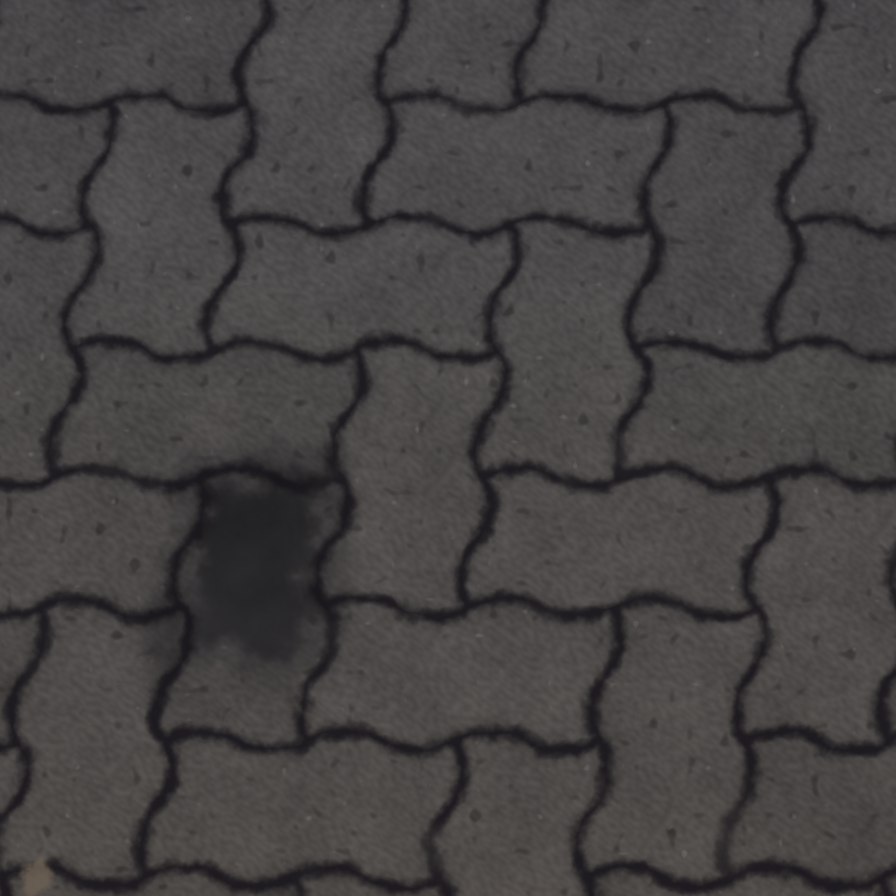
Write a Shadertoy shader that draws this texture.

```glsl
const float TAU = 6.28318;

// Layout, in cells of half a paver
const vec2  WAVE       = vec2(0.076, 0.066);  // zigzag depth of upright and level joints
const float JOINT      = 0.037;               // half width of a joint
const float JOINT_SOFT = 0.043;
const float DIRT_WIDTH = 0.135;               // reach of the dirt beside a joint
const float CORNER     = 0.08;
const float RAGGED     = 0.055;

// Wear, in canvas units
const vec2  STAIN_POS   = vec2(0.286, 0.368);
const vec2  STAIN_SIZE  = vec2(0.084, 0.114);
const vec2  SMEAR_POS   = vec2(0.187, 0.290);
const vec2  SMEAR_SIZE  = vec2(0.026, 0.060);
const vec2  PEBBLE_POS  = vec2(0.041, 0.020);
const float PEBBLE_SIZE = 0.017;
const float GRAIN       = 0.042;

const vec3 STONE_DARK   = vec3(0.252, 0.243, 0.244);
const vec3 STONE_LIGHT  = vec3(0.336, 0.325, 0.322);
const vec3 JOINT_COLOR  = vec3(0.113, 0.101, 0.122);
const vec3 STAIN_COLOR  = vec3(0.152, 0.148, 0.157);
const vec3 PEBBLE_COLOR = vec3(0.420, 0.375, 0.325);

vec2 hash2(vec2 p) {
    vec3 q = fract(p.xyx * vec3(0.1031, 0.1030, 0.0973));
    q += dot(q, q.yzx + 33.33);
    return fract((q.xx + q.yz) * q.zy);
}

vec2 gradientAt(vec2 cell) {
    float a = TAU * hash2(cell).x;
    return vec2(cos(a), sin(a));
}

// Gradient noise, about -0.7 to 0.7
float noise(vec2 p) {
    vec2 i = floor(p), f = p - i;
    vec2 s = f * f * f * (f * (f * 6.0 - 15.0) + 10.0);
    vec2 e = vec2(1.0, 0.0);
    float low  = mix(dot(gradientAt(i), f), dot(gradientAt(i + e), f - e), s.x);
    float high = mix(dot(gradientAt(i + e.yx), f - e.yx),
                     dot(gradientAt(i + 1.0), f - 1.0), s.x);
    return mix(low, high, s.y);
}

float fbm(vec2 p) {
    float sum = 0.0, amp = 0.6;
    for (int i = 0; i < 4; i++) {
        sum += amp * noise(p);
        p = mat2(1.6, 1.2, -1.2, 1.6) * p + 17.3;
        amp *= 0.5;
    }
    return sum;
}

float roundBox(vec2 p, vec2 size, float r) {
    vec2 q = abs(p) - size + r;
    return length(max(q, 0.0)) + min(max(q.x, q.y), 0.0) - r;
}

// Canvas to cells: leaning columns, rows growing towards the viewer; y runs down
vec2 toCells(vec2 p) {
    float y = 1.0 - p.y;
    float column = (p.x - 0.4423 + 0.1176 * y) / (0.1538 + 0.0099 * y);
    float row = 0.145 + (7.52 - 0.53 * y) * y;
    return vec2(column, row);
}

// Sine with flattened crests
vec2 zigzag(vec2 x) {
    vec2 s = sin(TAU * x);
    return 1.5 * s / sqrt(1.0 + 1.25 * s * s);
}

// Herringbone: xy = paver centre, z = signed distance to its edge
vec3 herringbone(vec2 c) {
    vec2 cell = floor(c);
    float k = mod(cell.x + cell.y - 1.0, 4.0);
    bool level = k < 1.5;
    vec2 along = level ? vec2(1.0, 0.0) : vec2(0.0, 1.0);
    vec2 center = cell + 0.5 + along * (mod(k, 2.0) < 0.5 ? 0.5 : -0.5);
    return vec3(center, roundBox(c - center, 0.5 + 0.5 * along, CORNER));
}

void mainImage(out vec4 fragColor, in vec2 fragCoord) {
    vec2 p = fragCoord / iResolution.xy;
    float pixel = 8.0 / min(iResolution.x, iResolution.y);

    // Pavers with wavy, ragged joints
    vec2 c = toCells(p);
    c += vec2(-WAVE.x, WAVE.y) * zigzag(c.yx);
    c += RAGGED * vec2(fbm(p * 23.0), fbm(p * 23.0 + 40.0));
    vec3 paver = herringbone(c);
    float edge = -paver.z + RAGGED * fbm(p * 52.0 + 5.0);

    // Stone: tone per paver, blotches, slanted grain, pits and pale specks
    vec2 tone = hash2(paver.xy * 2.0 + 50.0);
    float blotch = 0.55 + 0.6 * fbm(p * 11.0) + 0.3 * (tone.x - 0.5);
    vec3 color = mix(STONE_DARK, STONE_LIGHT, clamp(blotch, 0.0, 1.0));
    color *= mix(vec3(1.02, 1.0, 0.975), vec3(0.975, 0.985, 1.005), p.y);
    vec2 slant = mat2(0.8, 0.6, -0.6, 0.8) * p;
    color += GRAIN * (noise(slant * vec2(105.0, 165.0)) + 0.8 * fbm(slant * vec2(42.0, 60.0)));
    color *= 1.0 - 0.25 * smoothstep(0.33, 0.58, noise(p * 50.0 + 9.0));
    color += 0.07 * smoothstep(0.44, 0.64, noise(p * 74.0 + 31.0));

    // Dark stain with a ragged, fading rim and a smear at its lower left
    vec2 s = p - STAIN_POS;
    s.x -= 0.12 * s.y;
    float rim = roundBox(s, STAIN_SIZE, 0.04) + 0.06 * fbm(p * 18.0);
    float stain = 0.92 * (1.0 - smoothstep(-0.042, 0.016, rim));
    stain = max(stain, 0.42 * (1.0 - smoothstep(-0.02, 0.045, rim)));
    vec2 smear = (p - SMEAR_POS) / SMEAR_SIZE;
    stain = max(stain, 0.75 * exp(-dot(smear, smear) + fbm(p * 30.0)));
    stain = min(stain, 0.92);
    float shade = 1.0 - 0.18 * smoothstep(-0.08, 0.10, s.y) + 0.25 * fbm(p * 16.0 + 8.0);
    color = mix(color, STAIN_COLOR * shade, stain);

    // Joints: soft dirt beside a dark core, partly filled in places
    float width = JOINT * (1.0 + 0.7 * fbm(p * 8.0 + 3.0) + 0.25 * (0.5 - p.y));
    float soft = max(JOINT_SOFT, pixel);
    float core = 1.0 - smoothstep(width - soft, width + soft, edge);
    float fill = 0.97 - 0.5 * smoothstep(0.08, 0.45, fbm(p * 7.0 + 12.0));
    float dirt = 1.0 - smoothstep(0.0, DIRT_WIDTH, edge + 0.05 * fbm(p * 30.0 + 2.0));
    color *= 1.0 - 0.17 * dirt;
    color = mix(color, JOINT_COLOR * (1.0 - 0.2 * stain), core * fill);

    // Loose pebble
    float pebble = length((p - PEBBLE_POS) * vec2(1.0, 0.85)) + 0.012 * fbm(p * 50.0);
    color = mix(color, PEBBLE_COLOR, 0.85 * (1.0 - smoothstep(-0.006, 0.006, pebble - PEBBLE_SIZE)));

    fragColor = vec4(clamp(color, 0.0, 1.0), 1.0);
}
```
